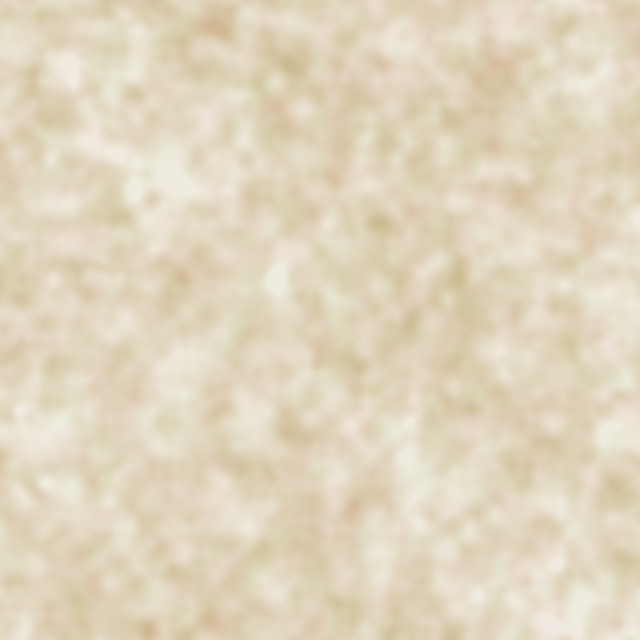
This texture is drawn by a WebGL 2 fragment shader. Its source:

```glsl
#version 300 es
precision highp float;
// Soft cream limestone: blurred grains of several sizes shade a beige ramp,
// with a faint pink and green tint, scattered pale and tan flecks,
// and one broken pale vein near the lower right.
uniform vec2 u_resolution;
out vec4 fragColor;

const vec3 MEAN_CREAM = vec3(0.883, 0.839, 0.747);
const vec3 SHADE_STEP = vec3(0.021, 0.032, 0.050);
const vec3 TINT_STEP = vec3(0.011, -0.007, 0.007);

// Integer hash of a lattice cell, from 0 to 1
float hash(vec2 cell, uint seed) {
  uvec2 q = uvec2(ivec2(cell));
  uint h = q.x * 1597334677u ^ q.y * 3812015801u ^ seed * 2654435769u;
  h = (h ^ (h >> 16)) * 2246822519u;
  h = (h ^ (h >> 13)) * 3266489917u;
  h ^= h >> 16;
  return float(h >> 8) / 16777216.0;
}

// Smooth value noise, from -1 to 1
float noise(vec2 p, uint seed) {
  vec2 cell = floor(p);
  vec2 f = p - cell;
  vec2 w = f * f * (3.0 - 2.0 * f);
  float low = mix(hash(cell, seed), hash(cell + vec2(1, 0), seed), w.x);
  float high = mix(hash(cell + vec2(0, 1), seed), hash(cell + vec2(1, 1), seed), w.x);
  return 2.0 * mix(low, high, w.y) - 1.0;
}

vec2 rotate(vec2 p, float angle) {
  float c = cos(angle), s = sin(angle);
  return mat2(c, s, -s, c) * p;
}

// Grain layers, each turned to hide the lattice
float grain(vec2 p) {
  float shade = 0.75 * noise(rotate(p, 0.4) * 6.0, 1u);
  shade += 1.25 * noise(rotate(p, 1.1) * 16.0, 2u);
  shade += 1.60 * noise(rotate(p, 0.2) * 32.0, 3u);
  shade += 0.75 * noise(rotate(p, 0.8) * 55.0, 4u);
  return shade;
}

// Sparse soft oval spots, one at most in each cell
float flecks(vec2 p, float count, float share, uint seed) {
  vec2 home = floor(p * count);
  float cover = 0.0;
  for (int y = -1; y <= 1; y++) {
    for (int x = -1; x <= 1; x++) {
      vec2 cell = home + vec2(x, y);
      float present = step(hash(cell, seed), share);
      vec2 centre = cell + vec2(hash(cell, seed + 1u), hash(cell, seed + 2u));
      vec2 d = rotate(p * count - centre, 3.14 * hash(cell, seed + 3u));
      float size = mix(0.16, 0.27, hash(cell, seed + 4u));
      d /= size * vec2(1.5, 0.9);
      cover += present * exp(-dot(d, d));
    }
  }
  return min(cover, 1.0);
}

// Soft line between two points
float streak(vec2 p, vec2 a, vec2 b, float width) {
  vec2 along = b - a;
  float t = clamp(dot(p - a, along) / dot(along, along), 0.0, 1.0);
  float d = length(p - a - t * along) / width;
  return exp(-d * d);
}

void main() {
  vec2 p = gl_FragCoord.xy / min(u_resolution.x, u_resolution.y);

  // Grain shade with flecks
  float shade = grain(p);
  shade += 1.6 * flecks(p, 15.0, 0.16, 20u);
  shade -= 2.0 * flecks(p, 14.0, 0.14, 40u);

  // Broken vein
  vec2 bend = 0.014 * vec2(noise(p * 9.0, 60u), noise(p * 9.0, 61u));
  float vein = streak(p + bend, vec2(0.87, 0.12), vec2(0.965, 0.37), 0.014);
  shade += vein * (1.9 + 1.1 * noise(p * 18.0, 62u));

  // Colour ramp and tint
  shade = clamp(shade, -3.6, 2.6);
  float tint = noise(rotate(p, 0.6) * 26.0, 70u) + 0.5 * noise(p * 48.0, 71u);
  vec3 colour = MEAN_CREAM + shade * SHADE_STEP + tint * TINT_STEP;
  fragColor = vec4(clamp(colour, 0.0, 1.0), 1.0);
}
```
